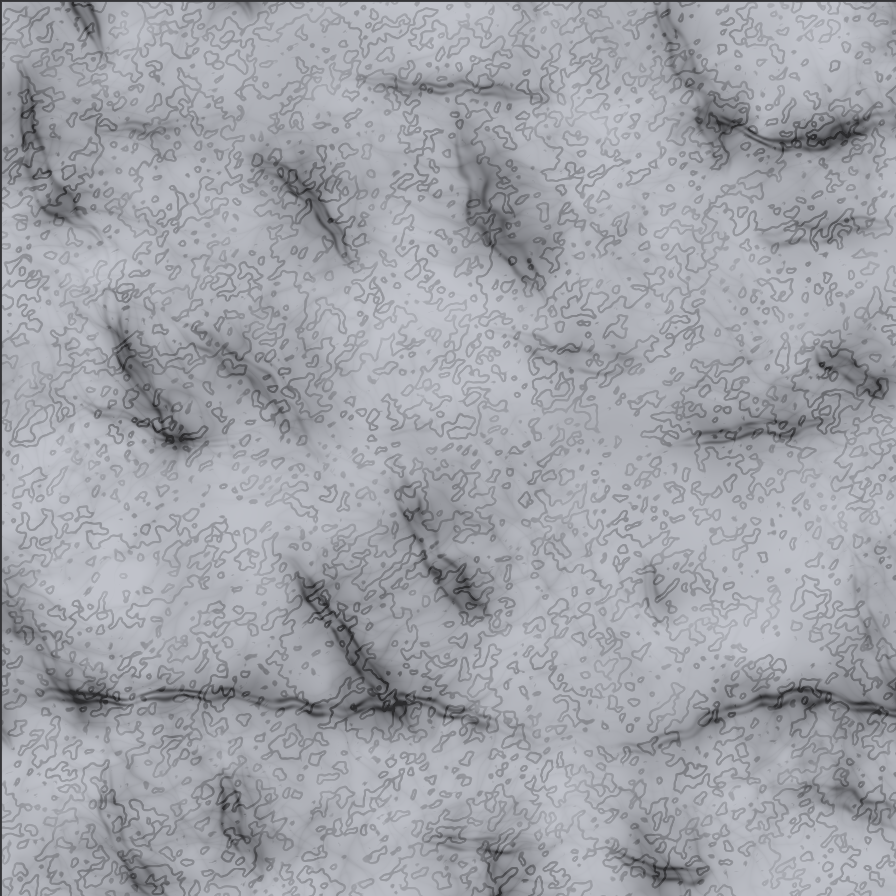
Give the GLSL for this texture, as a WebGL 1 fragment shader.

```glsl
precision highp float;
// Slope-shaded wrinkled sheet: pale blue-grey ground covered by fine worm-like
// contour lines, directional wrinkles, and dark tapered creases scattered one
// per cell of a jittered grid, joined by a few long wavering seams.
uniform vec2 u_resolution;

#define GRAIN_FREQ 56.0
#define GRAIN_DEPTH 0.21
#define LINE_WIDTH 0.0021
#define WRINKLE_DEPTH 0.25
#define CREASE_CELLS 4.5
#define CREASE_ANGLE -1.0
#define CREASE_DEPTH 0.42
#define HALO_DEPTH 0.50
#define SEAM_COUNT 3
#define LIGHT_GREY vec3(0.765, 0.775, 0.805)
#define DARK_GREY vec3(0.12, 0.12, 0.128)

float hash(vec2 p) {
  return fract(sin(dot(p, vec2(127.1, 311.7))) * 43758.5453);
}

float cornerSlope(vec2 cell, vec2 offset) {
  float a = 6.2832 * hash(cell);
  return dot(vec2(cos(a), sin(a)), offset);
}

// Gradient noise, about -0.6 to 0.6
float noise(vec2 p) {
  vec2 i = floor(p), f = p - i;
  vec2 w = f * f * f * (f * (f * 6.0 - 15.0) + 10.0);
  vec2 x = vec2(1.0, 0.0);
  return mix(mix(cornerSlope(i, f), cornerSlope(i + x, f - x), w.x),
             mix(cornerSlope(i + x.yx, f - x.yx), cornerSlope(i + 1.0, f - 1.0), w.x), w.y);
}

// Coordinates along and across a direction
vec2 turn(vec2 p, float angle) {
  float c = cos(angle), s = sin(angle);
  return vec2(c * p.x + s * p.y, c * p.y - s * p.x);
}

// Fine relief whose level lines form the grain
float grain(vec2 p) {
  vec2 q = turn(p, 0.7) * vec2(0.85, 1.1) * GRAIN_FREQ;
  return noise(q) + 0.75 * noise(q * 2.03 + 17.0) + 2.0 * noise(p * 7.0);
}

float contourLines(vec2 p) {
  vec2 e = vec2(0.0008, 0.0);
  float h = grain(p);
  float slope = length(vec2(grain(p + e) - h, grain(p + e.yx) - h)) / e.x;
  float dist = abs(fract(h) - 0.5) / max(slope, 35.0);
  return 1.0 - smoothstep(0.3 * LINE_WIDTH, LINE_WIDTH, dist);
}

// Thin folds in three directions, each in its own patches
float wrinkles(vec2 p) {
  float sum = 0.0;
  for (int k = 0; k < 3; k++) {
    float f = float(k);
    vec2 q = turn(p, CREASE_ANGLE + 0.88 * f) * vec2(8.0, 23.0) + 31.0 * f;
    float patches = smoothstep(-0.15, 0.35, noise(p * 4.5 + 11.0 * f));
    float fold = exp(-abs(noise(q)) / 0.065) + 0.7 * exp(-abs(noise(q * 1.9 + 5.0)) / 0.09);
    sum += patches * fold;
  }
  return sum;
}

// x: sharp paired lines, y: soft shade around them
vec2 creases(vec2 p) {
  vec2 g = p * CREASE_CELLS, home = floor(g), sum = vec2(0.0);
  for (int j = -1; j <= 1; j++) {
    for (int i = -1; i <= 1; i++) {
      vec2 cell = home + vec2(float(i), float(j));
      float r = hash(cell + 3.7), s = hash(cell + 8.3);
      vec2 jitter = vec2(hash(cell + 1.1), hash(cell + 5.9)) - 0.5;
      float angle = r < 0.72 ? CREASE_ANGLE + 0.7 * (s - 0.5) : 0.4 * (s - 0.5);
      vec2 q = turn(g - cell - 0.5 - 0.7 * jitter, angle);
      float reach = mix(0.25, 0.75, hash(cell + 13.3));
      float across = q.y + (s - 0.5) * q.x * q.x * 0.7;
      float taper = 1.0 - smoothstep(0.35, 1.0, abs(q.x) / reach);
      float depth = taper * mix(0.35, 1.0, hash(cell + 21.7));
      float pair = (abs(across) - 0.035 * taper) / 0.013;
      float spread = across > 0.0 ? 0.17 : 0.10;
      sum += depth * vec2(exp(-pair * pair), exp(-abs(across) / spread));
    }
  }
  return sum;
}

// Long, nearly level cracks that fade in and out
vec2 seams(vec2 p) {
  vec2 sum = vec2(0.0);
  for (int k = 0; k < SEAM_COUNT; k++) {
    float f = float(k);
    float path = 0.2 + 0.34 * f + 0.025 * sin(p.x * 7.0 + 2.3 * f) + 0.012 * sin(p.x * 17.0 + f);
    float v = p.y - path;
    float depth = smoothstep(-0.2, 0.3, noise(vec2(p.x * 4.0, 6.5 * f + 0.4)));
    float line = (abs(v) - 0.004) / 0.0026;
    sum += depth * vec2(exp(-line * line), 0.75 * exp(-abs(v) / 0.025));
  }
  return sum;
}

void main() {
  vec2 p = gl_FragCoord.xy / u_resolution;

  // Bend and roughen the folds
  vec2 bend = vec2(noise(p * 6.0), noise(p * 6.0 + 40.0));
  vec2 jag = vec2(noise(p * 32.0), noise(p * 32.0 + 70.0));
  vec2 q = p + 0.035 * bend + 0.010 * jag;

  vec2 fold = creases(q) + seams(q);
  float halo = min(fold.y, 1.0);
  float broken = 0.35 + 0.65 * smoothstep(-0.25, 0.2, noise(p * 42.0));
  float tone = noise(q * 5.0 + 3.0) + 0.6 * noise(q * 13.0);

  // Add up the darkness of each layer
  float dark = 0.055 + 0.12 * tone;
  dark += GRAIN_DEPTH * contourLines(p) * (0.85 + 0.7 * noise(p * 18.0) + 0.5 * halo);
  dark += WRINKLE_DEPTH * wrinkles(q) * (0.22 + 0.6 * halo);
  dark += HALO_DEPTH * halo * (0.75 + 0.8 * noise(q * 24.0));
  dark += CREASE_DEPTH * min(fold.x, 1.0) * broken;

  // Narrow dark rim on the left and top
  float rim = 1.0 - smoothstep(0.0014, 0.0029, min(p.x, 1.0 - p.y));
  dark = mix(clamp(dark, 0.02, 0.92), 0.87, rim);
  gl_FragColor = vec4(mix(LIGHT_GREY, DARK_GREY, dark), 1.0);
}
```
